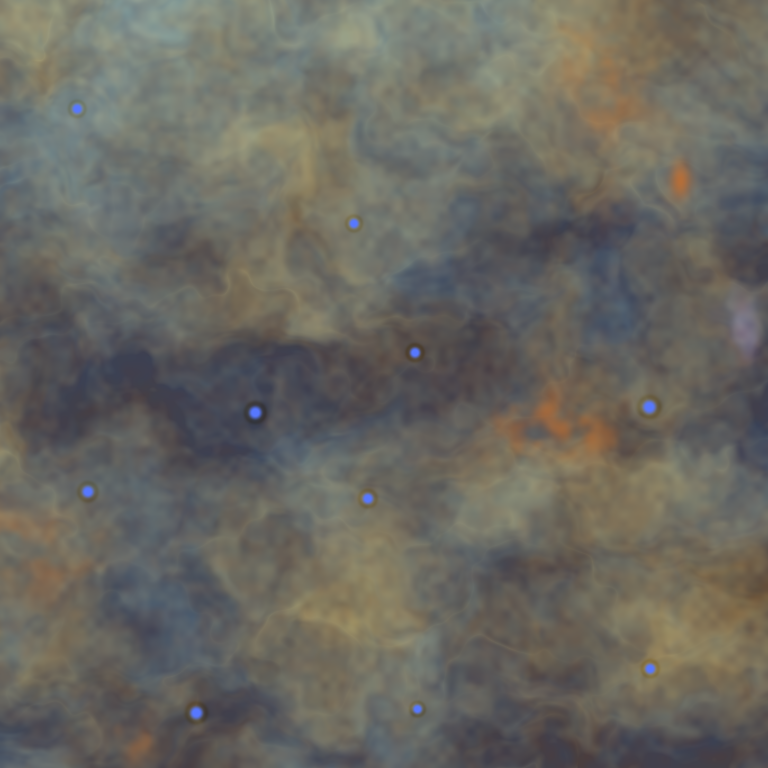
Write a Shadertoy shader that draws this texture.

```glsl
// Draws a hazy grey-olive dust cloud with orange glows and a few small stars.

// Integer hash: lattice cell and seed to a value in 0..1
float hash(vec2 cell, uint seed) {
    uvec2 q = uvec2(ivec2(floor(cell)));
    uint h = q.x * 1597334673u ^ q.y * 3812015801u ^ seed * 2798796415u;
    h = (h ^ (h >> 16)) * 2146121005u;
    h = (h ^ (h >> 15)) * 2221713035u;
    h ^= h >> 16;
    return float(h >> 8) / 16777216.0;
}

float noise(vec2 p, uint seed) {
    vec2 cell = floor(p), f = p - cell;
    f = f * f * (3.0 - 2.0 * f);
    float low = mix(hash(cell, seed), hash(cell + vec2(1, 0), seed), f.x);
    float high = mix(hash(cell + vec2(0, 1), seed), hash(cell + vec2(1, 1), seed), f.x);
    return mix(low, high, f.y);
}

// Layered noise, turned between octaves to hide the lattice
float fbm(vec2 p, uint seed, int octaves) {
    float sum = 0.0, total = 0.0, gain = 1.0;
    for (int i = 0; i < octaves; i++) {
        sum += gain * noise(p, seed + uint(i));
        total += gain;
        gain *= 0.62;
        p = mat2(1.62, 1.2, -1.2, 1.62) * p + 17.3;
    }
    return sum / total;
}

// Soft elliptical spot
float spot(vec2 p, vec2 centre, vec2 radius) {
    vec2 d = (p - centre) / radius;
    return exp(-dot(d, d));
}

// Broad light and dark regions of the cloud
float broadTone(vec2 p) {
    float tone = 0.405 + 0.035 * smoothstep(0.48, 0.68, p.y);
    tone -= 0.10 * spot(p, vec2(0.48, 0.51), vec2(0.24, 0.07));
    tone -= 0.07 * spot(p, vec2(0.27, 0.36), vec2(0.14, 0.13));
    tone -= 0.06 * spot(p, vec2(0.98, 0.46), vec2(0.13, 0.06));
    tone -= 0.04 * spot(p, vec2(0.45, 0.70), vec2(0.18, 0.06));
    tone -= 0.07 * (1.0 - smoothstep(0.0, 0.12, p.y));
    tone += 0.09 * spot(p, vec2(0.36, 0.59), vec2(0.14, 0.04));
    tone += 0.05 * spot(p, vec2(0.25, 0.90), vec2(0.25, 0.16));
    tone += 0.05 * spot(p, vec2(0.54, 0.24), vec2(0.17, 0.16));
    return tone + 0.04 * spot(p, vec2(0.75, 0.36), vec2(0.14, 0.10));
}

// Ragged orange emission
float orangeGlow(vec2 p, vec2 warped) {
    float glow = spot(warped, vec2(0.70, 0.44), vec2(0.085, 0.055));
    glow += 0.65 * spot(warped, vec2(0.80, 0.89), vec2(0.055, 0.07));
    glow += 0.45 * spot(warped, vec2(0.04, 0.27), vec2(0.08, 0.04));
    glow += 0.35 * spot(warped, vec2(0.81, 0.71), vec2(0.05, 0.05));
    glow *= smoothstep(0.25, 0.75, fbm(p * 18.0, 71u, 3));
    glow += 0.9 * spot(p, vec2(0.886, 0.765), vec2(0.013, 0.023));
    return glow + 0.4 * spot(warped, vec2(0.16, 0.04), vec2(0.014, 0.03));
}

// One possible star per cell: blue discs, or white cores in orange halos
vec3 addStars(vec3 colour, vec2 p) {
    vec2 cell = floor(p * 5.0);
    vec2 place = 0.2 + 0.6 * vec2(hash(cell, 91u), hash(cell, 92u));
    float d = length(p - (cell + place) / 5.0);
    float kind = hash(cell, 93u);
    float size = mix(0.006, 0.009, hash(cell, 94u));
    float disc = 1.0 - smoothstep(0.45 * size, 1.25 * size, d);
    if (kind < 0.24) {
        colour -= vec3(0.03, 0.05, 0.10) * exp(-pow((d - 1.5 * size) / (0.4 * size), 2.0));
        colour = mix(colour, vec3(0.34, 0.47, 1.0), disc);
    } else if (kind > 0.86) {
        colour = mix(colour, vec3(0.85, 0.45, 0.14), 0.75 * exp(-pow(d / (1.5 * size), 2.0)));
        colour = mix(colour, vec3(0.98, 0.95, 0.84), disc);
    }
    return colour;
}

void mainImage(out vec4 fragColor, in vec2 fragCoord) {
    vec2 p = fragCoord / iResolution.y;
    vec2 bend = vec2(fbm(p * 6.0, 11u, 4), fbm(p * 6.0, 21u, 4)) - 0.5;
    vec2 warped = p + 0.16 * bend;

    // Cloud brightness: broad tone, billows, thin wisps and fine grain
    float tone = broadTone(warped);
    tone += 0.52 * (fbm(warped * vec2(4.5, 6.0), 31u, 5) - 0.5);
    float wisp = 1.0 - abs(2.0 * fbm(warped * vec2(7.0, 9.0) + 4.0, 41u, 3) - 1.0);
    tone += 0.05 * (pow(wisp, 6.0) - 0.35);
    tone += 0.055 * (noise(p * 85.0, 51u) - 0.5);
    tone = clamp(tone, 0.25, 0.62);

    // Dark parts lean blue, bright parts olive, the lower right brown
    vec3 colour = vec3(tone, tone, tone + 0.01 - 0.48 * (tone - 0.34));
    float warmth = fbm(p * 5.0 + bend, 61u, 5) - 0.5;
    warmth += 0.11 * smoothstep(0.2, 0.9, p.x) * (1.0 - smoothstep(0.3, 0.6, p.y));
    colour += warmth * vec3(0.16, -0.03, -0.26);
    colour += 0.025 * (noise(p * 60.0, 66u) - 0.5) * vec3(1.0, -0.5, -1.0);

    // Orange glows and one pale patch
    float glow = min(orangeGlow(p, warped), 1.0);
    colour = mix(colour, vec3(0.86, 0.44, 0.13), 0.75 * glow);
    colour += vec3(0.15, 0.13, 0.19) * spot(warped, vec2(0.965, 0.57), vec2(0.025, 0.037));

    fragColor = vec4(clamp(addStars(colour, p), 0.0, 1.0), 1.0);
}
```
